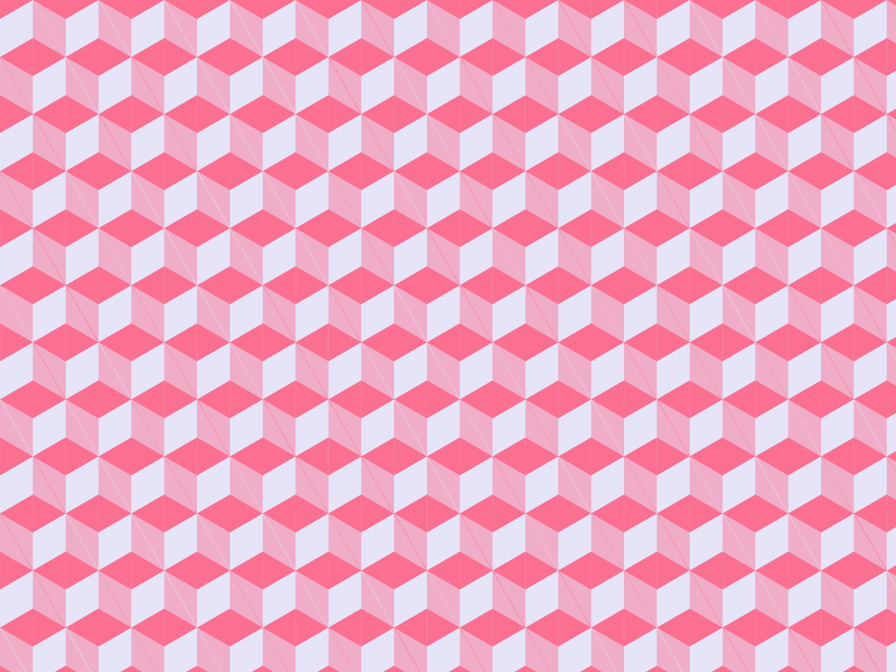
Write a Shadertoy shader that draws this pattern.

```glsl
const vec2 UNIT = vec2(0.04887, 0.0283);   // half width and half height of a top face

float hash(vec2 p) {
    return fract(sin(dot(p, vec2(127.1, 311.7))) * 43758.5453);
}

// Column offset from the nearest cube axis in a row, with odd rows shifted
float axisOffset(float x, float row) {
    return mod(x + row + 1.0, 2.0) - 1.0;
}

// Thin seam at distance d, in canvas heights
float seam(float d) {
    return 1.0 - smoothstep(0.0003, 0.0013, d);
}

vec3 cubeColor(vec2 p) {
    vec3 rose = vec3(0.985, 0.44, 0.57);
    vec3 pink = vec3(0.94, 0.68, 0.78);
    vec3 lavender = vec3(0.90, 0.90, 0.97);

    // Find the cube whose hexagonal outline holds this point
    vec2 q = p / UNIT;
    float row = floor((q.y + 1.0) / 3.0);
    float a = axisOffset(q.x, row);
    float b = q.y - 3.0 * row;
    if (b < abs(a) - 1.0) {
        row -= 1.0;
        a = axisOffset(q.x, row);
        b += 3.0;
    }
    float wear = hash(vec2(floor(q.x - a + 0.5), row));

    // Top face with a faint centre seam
    if (b < 1.0 - abs(a))
        return mix(rose, pink, 0.22 * wear * seam(abs(a) * UNIT.x));

    // Right face
    if (a > 0.0) return lavender;

    // Left face with a diagonal seam, rosy or pale from cube to cube
    float diagonal = seam(abs(b - 3.0 * (a + 1.0)) * 0.0141);
    vec3 seamColor = wear > 0.5 ? rose : lavender;
    return mix(pink, seamColor, diagonal * (0.2 + 0.3 * fract(wear * 7.0)));
}

void mainImage(out vec4 fragColor, in vec2 fragCoord) {
    // Average a 4 x 4 grid of samples to smooth the edges
    vec3 color = vec3(0.0);
    for (int j = 0; j < 4; j++) {
        for (int i = 0; i < 4; i++) {
            vec2 offset = (vec2(i, j) + 0.5) / 4.0 - 0.5;
            vec2 p = (fragCoord + offset) / iResolution.y;
            color += cubeColor(vec2(p.x, 1.0 - p.y));
        }
    }
    fragColor = vec4(color / 16.0, 1.0);
}
```
